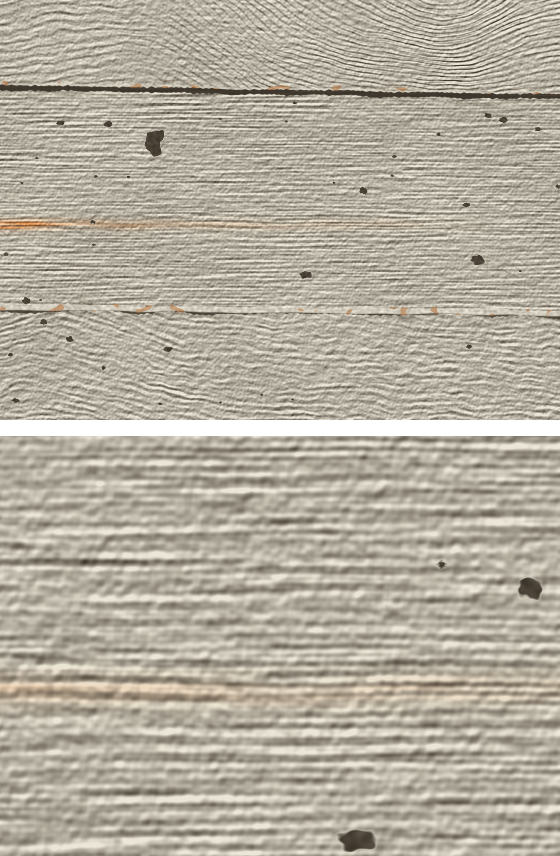
Top: the whole. Bottom: its middle third, enlarged.
A Shadertoy shader for this texture:

```glsl
// Board-formed concrete: three wood-grained planks, two cast seams, air pits and a rust streak.

#define UPPER_SEAM vec2(0.797, 0.774)     // height at left and right
#define LOWER_SEAM vec2(0.269, 0.255)
#define RELIEF 1.25                       // strength of the raking light
#define LIGHT_STEP vec2(-0.0009, 0.0024)  // offset toward the light
#define PIT_COUNT 38
#define LARGE_PIT vec3(0.367, 0.661, 0.027) // centre, radius
#define RUST_HEIGHT 0.465

const vec3 SHADE = vec3(0.36, 0.33, 0.28);
const vec3 LIT = vec3(0.88, 0.86, 0.80);
const vec3 DEEP = vec3(0.21, 0.18, 0.14);
const vec3 RUST = vec3(0.72, 0.47, 0.27);

vec2 hash2(vec2 p) {
    vec3 q = fract(p.xyx * vec3(0.1031, 0.1030, 0.0973));
    q += dot(q, q.yzx + 33.33);
    return fract((q.xx + q.yz) * q.zy);
}

float corner(vec2 cell, vec2 offset) {
    return dot(hash2(cell + 50.0) * 2.0 - 1.0, offset);
}

// Gradient noise, roughly -0.8 to 0.8
float noise(vec2 p) {
    vec2 i = floor(p), f = p - i;
    vec2 u = f * f * f * (f * (f * 6.0 - 15.0) + 10.0);
    vec2 e = vec2(1.0, 0.0);
    float low = mix(corner(i, f), corner(i + e, f - e), u.x);
    float high = mix(corner(i + e.yx, f - e.yx), corner(i + 1.0, f - 1.0), u.x);
    return 1.6 * mix(low, high, u.y);
}

float bump(float x, float centre, float width) {
    float t = (x - centre) / width;
    return exp(-t * t);
}

float band(float d, float low, float high) {
    float soft = max(0.0013, 0.7 / iResolution.y);
    return smoothstep(low - soft, low + soft, d) * (1.0 - smoothstep(high - soft, high + soft, d));
}

float seamHeight(vec2 ends, float x) {
    return mix(ends.x, ends.y, x * 0.75) + 0.003 * noise(vec2(x * 8.0, ends.x * 40.0));
}

// Wide growth rings that sag around a knot
float upperGrain(vec2 p) {
    float ring = p.y + 0.15 * bump(p.x, 1.04, 0.2) * smoothstep(0.72, 1.0, p.y);
    ring -= 0.13 * p.x * (1.0 - smoothstep(0.2, 0.7, p.x));
    ring += 0.022 * noise(p * vec2(5.0, 7.0)) + 0.006 * noise(p * vec2(19.0, 24.0));
    float phase = ring * mix(300.0, 390.0, smoothstep(0.3, 0.8, p.x));
    float strength = 0.2 + 0.16 * noise(p * vec2(7.0, 16.0));
    return strength * sin(phase + 0.5 * sin(phase)) + 0.3 * noise(vec2(p.x * 18.0, ring * 120.0));
}

// Fine straight saw lines
float middleGrain(vec2 p) {
    float y = p.y + 0.003 * noise(p * vec2(5.0, 9.0));
    float strength = 0.5 + 0.3 * noise(p * vec2(3.0, 14.0));
    return strength * noise(vec2(p.x * 7.0, y * 150.0)) + 0.25 * noise(vec2(p.x * 14.0, y * 85.0));
}

// Rippled grain crossed by slanted marks
float lowerGrain(vec2 p) {
    float ring = p.y - 0.07 * bump(p.x, 0.12, 0.22) + 0.05 * p.x;
    ring += 0.02 * noise(p * 6.0) + 0.006 * noise(p * vec2(24.0, 20.0));
    float ripple = 0.5 * noise(vec2(p.x * 19.0, ring * 105.0)) + 0.13 * sin(ring * 370.0);
    return ripple + 0.25 * noise(vec2(p.x * 42.0 - p.y * 26.0, p.y * 12.0 + p.x * 7.0));
}

float surface(vec2 p, int board) {
    float grain = board == 0 ? lowerGrain(p) : board == 1 ? middleGrain(p) : upperGrain(p);
    return grain + 0.4 * noise(p * vec2(60.0, 75.0)) + 0.24 * noise(p * 145.0 + 9.0);
}

// Signed distance to a ragged oval hole
float pitDistance(vec2 p, vec2 centre, float radius, vec2 stretch) {
    vec2 q = (p - centre) / stretch;
    return length(q) - radius * (1.0 + 0.45 * noise(q / radius * 1.2 + centre * 31.0));
}

void mainImage(out vec4 fragColor, in vec2 fragCoord) {
    vec2 p = fragCoord / iResolution.y;
    float upper = p.y - seamHeight(UPPER_SEAM, p.x);
    float lower = p.y - seamHeight(LOWER_SEAM, p.x);
    int board = upper > 0.0 ? 2 : lower > 0.0 ? 1 : 0;

    // Raking light over the grain
    float slope = surface(p, board) - surface(p + LIGHT_STEP, board);
    float tone = 0.66 + RELIEF * slope + 0.07 * noise(p * 3.5) + 0.05 * noise(p * 17.0);
    vec3 color = mix(SHADE, LIT, clamp(tone, -0.2, 1.08));

    // Rust streak, fading to the right
    float streak = bump(p.y, RUST_HEIGHT + 0.006 * noise(vec2(p.x * 4.0, 2.0)), 0.012);
    streak *= 0.65 * exp(-p.x * 4.5) + 0.1 * (1.0 - smoothstep(0.8, 1.2, p.x));
    color = mix(color, color * RUST * 1.5, streak * (1.0 + noise(p * vec2(8.0, 130.0))));

    // Air pits, denser toward the left
    float pit = pitDistance(p, LARGE_PIT.xy, LARGE_PIT.z, vec2(0.75, 1.1));
    for (int i = 0; i < PIT_COUNT; i++) {
        vec2 place = hash2(vec2(float(i) * 3.7, 11.0)), kind = hash2(vec2(float(i) * 5.3, 47.0));
        vec2 centre = vec2(1.33 * pow(place.x, 1.35), 0.03 + 0.73 * place.y);
        float radius = 0.0028 + 0.0095 * pow(kind.x, 3.0);
        pit = min(pit, pitDistance(p, centre, radius, vec2(1.0 + 0.6 * kind.y, 0.85)));
    }
    color = mix(color, LIT, 0.3 * band(pit, 0.0, 0.002));
    vec3 hollow = mix(DEEP, SHADE, 0.45 + 0.5 * noise(p * 110.0));
    color = mix(color, hollow, 1.0 - smoothstep(-0.0015, 0.0015, pit));

    // Upper seam: pale lip above a ragged shadow
    float ragged = 0.003 * noise(vec2(p.x * 90.0, 3.0));
    float depth = 0.011 + 0.005 * noise(vec2(p.x * 14.0, 5.0)) + ragged;
    color = mix(color, LIT, 0.55 * band(upper, 0.0, 0.006 + ragged));
    color = mix(color, DEEP, 0.92 * band(upper, -depth, 0.001 + ragged));

    // Lower seam: bright crumbly ridge with broken shadow below
    float ridge = 0.007 + 0.003 * noise(vec2(p.x * 11.0, 8.0));
    float gap = max(0.0, 0.002 + 0.014 * noise(vec2(p.x * 7.0, 21.0)) + ragged);
    color = mix(color, DEEP, 0.8 * band(lower, -ridge - gap, -ridge + 0.002));
    color = mix(color, LIT * (0.96 + 0.18 * noise(p * 95.0)), 0.8 * band(lower, -ridge, ridge + ragged));

    // Exposed warm grit along both seams
    float grit = smoothstep(0.32, 0.5, noise(p * vec2(38.0, 55.0) + 4.0));
    float nearSeam = max(band(upper, 0.0, 0.012), band(lower, -0.009, 0.009));
    color = mix(color, RUST, 0.6 * grit * nearSeam);

    fragColor = vec4(clamp(color, 0.0, 1.0), 1.0);
}
```
